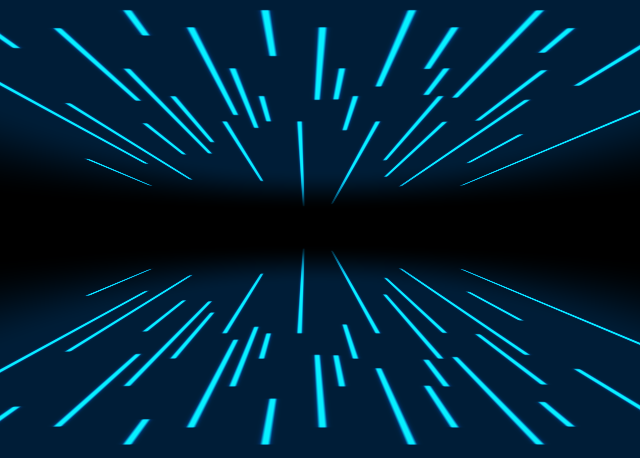
This background is drawn by a Shadertoy shader. Its source:

```glsl
// Neon light streaks racing to a dark horizon, mirrored on floor and ceiling.

const vec3 NAVY = vec3(0.0, 0.115, 0.215);
const vec3 GLOW_BLUE = vec3(0.0, 0.34, 0.80);
const vec3 CORE_CYAN = vec3(0.03, 0.94, 1.0);
const float TAU = 6.2831853;

const float HORIZON = 0.0036;        // height of the mirror axis
const float VANISH_X = -0.031;       // where the streaks converge
const float VANISH_DEPTH = 0.051;    // how far past the axis they converge
const int HALF_COUNT = 16;           // streaks on each side of the middle
const float FAN_STEP = 0.105;        // slope between neighbours
const float FAN_FLARE = 6.7e-7;      // extra spread at the sides
const float FAN_SKEW = 0.14;         // bulge of the fan to the right
const float STREAK_WIDTH = 0.034;    // half width of the glow per unit depth

// Sideways slope of a streak, widening towards both ends of the fan.
float streakSlope(float i) {
    float skew = FAN_SKEW * exp(-(i - 5.0) * (i - 5.0) / 40.0);
    return FAN_STEP * i + FAN_FLARE * pow(abs(i), 5.0) * sign(i) + skew;
}

// Far and near end of a streak, as distances from the mirror axis.
vec2 streakSpan(float i) {
    float stagger = cos(TAU * (i - 4.1) / 2.5);
    float side = pow(abs(i) / float(HALF_COUNT), 8.0);
    float near = 0.355 - 0.128 * stagger - 0.082 * side;
    float span = 0.122 + 0.069 * cos(TAU * (i - 3.6) / 4.3);
    return vec2(max(near - span, 0.038), near);
}

// Glow (x) and core (y) strength of one streak with level-cut ends.
vec2 streak(float i, float x, float height, float pixel) {
    float depth = height + VANISH_DEPTH;
    float halfWidth = depth * STREAK_WIDTH + 0.5 * pixel;
    float a = abs(x - VANISH_X - streakSlope(i) * depth) / halfWidth;
    vec2 span = streakSpan(i);
    float cut = smoothstep(-pixel, pixel, height - span.x)
              * smoothstep(-pixel, pixel, span.y - height);
    return cut * vec2(exp(-3.0 * a * a), 1.0 - smoothstep(0.2, 0.68, a));
}

void mainImage(out vec4 fragColor, in vec2 fragCoord) {
    float pixel = 1.0 / iResolution.y;
    vec2 p = (fragCoord - 0.5 * iResolution.xy) * pixel;
    float height = abs(p.y - HORIZON);

    // Navy planes sinking into a black band that widens at the sides
    float side = p.x * p.x / 0.49;
    float haze = smoothstep(0.035 + 0.03 * side, 0.125 + 0.15 * side, height);
    vec3 color = NAVY * haze;

    // Fan of streaks
    vec2 light = vec2(0.0);
    for (int i = -HALF_COUNT; i <= HALF_COUNT; i++) {
        light = max(light, streak(float(i), p.x, height, pixel));
    }
    light *= smoothstep(0.03, 0.13 + 0.03 * side, height);
    color = mix(color, GLOW_BLUE, light.x);
    color = mix(color, CORE_CYAN, light.y);

    fragColor = vec4(color, 1.0);
}
```
